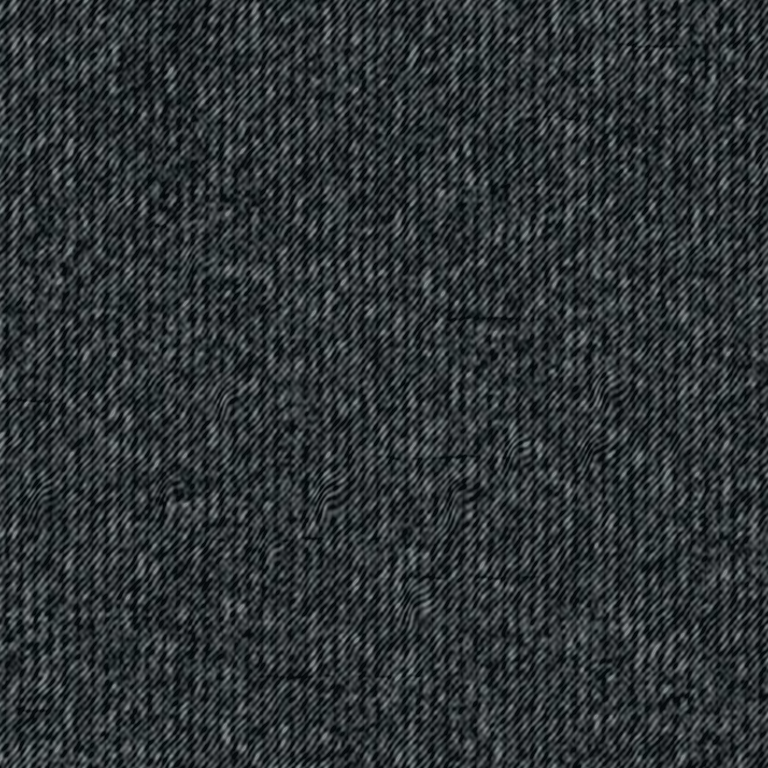
Give the GLSL for this texture, as a WebGL 2 fragment shader.

```glsl
#version 300 es
precision highp float;
// Dark charcoal denim: fine diagonal twill threads broken up by upright ribs.
// Noise varies each stitch and lump; hashed loops scatter bent patches and snags.
uniform vec2 u_resolution;
out vec4 outColor;

const float TAU = 6.2831853;
const vec2 TWILL = vec2(108.0, -86.0); // diagonal threads across and down
const float RIBS = 54.0;               // vertical ribs across, two threads each
const vec3 SHADOW = vec3(0.020, 0.036, 0.048);
const vec3 THREAD = vec3(0.425, 0.442, 0.452);
const vec3 GREEN_TINT = vec3(-0.010, 0.005, 0.001);

float hash(vec2 p) {
    vec3 q = fract(vec3(p.xyx) * 0.1031);
    q += dot(q, q.yzx + 33.33);
    return fract((q.x + q.y) * q.z);
}

float noise(vec2 p) {
    vec2 cell = floor(p);
    vec2 f = fract(p);
    f = f * f * (3.0 - 2.0 * f);
    float low = mix(hash(cell), hash(cell + vec2(1.0, 0.0)), f.x);
    float high = mix(hash(cell + vec2(0.0, 1.0)), hash(cell + 1.0), f.x);
    return mix(low, high, f.y);
}

// Noise centred on zero
float vary(vec2 p, float amount) {
    return (noise(p) - 0.5) * amount;
}

float wave(float phase) {
    return cos(TAU * phase);
}

// Phase shift that bends the threads inside scattered oval patches
float bentPatches(vec2 uv, int count) {
    float bend = 0.0;
    for (int i = 0; i < count; i++) {
        float id = float(i) + 1.0;
        float height = hash(vec2(id, 7.0));
        vec2 center = vec2(hash(vec2(id, 3.0)), mix(0.1, 0.85, height * height));
        vec2 d = (uv - center) / vec2(0.014, 0.030);
        bend += mix(0.7, 1.6, hash(vec2(id, 11.0))) * exp(-dot(d, d));
    }
    return bend;
}

// Thin, broken horizontal creases of limited length
float snags(vec2 uv, int count) {
    float dark = 0.0;
    for (int i = 0; i < count; i++) {
        float id = float(i) + 1.0;
        vec2 center = vec2(hash(vec2(id, 19.0)), (id - 0.5 + vary(vec2(id, 23.0), 0.8)) / float(count));
        float reach = mix(0.03, 0.2, hash(vec2(id, 29.0)));
        float span = 1.0 - smoothstep(reach * 0.4, reach, abs(uv.x - center.x));
        float offset = (uv.y - center.y + vary(vec2(uv.x * RIBS, id), 0.005)) / 0.002;
        float broken = smoothstep(0.3, 0.7, noise(vec2(uv.x * 70.0, id)));
        dark += span * broken * exp(-offset * offset);
    }
    return dark;
}

// Brightness of the woven surface, from gap (0) to lit thread (1)
float weave(vec2 uv) {
    float diagonal = dot(uv, TWILL) + bentPatches(uv, 11);
    diagonal += vary(uv * vec2(RIBS, 44.0), 0.5);
    float rib = uv.x * RIBS + vary(uv * vec2(14.0, 30.0), 0.3);
    float crest = 0.5 + 0.5 * wave(rib);

    // Threads lose their order in some zones and turn to loose grain
    float disorder = smoothstep(0.5, 0.85, noise(uv * vec2(13.0, 11.0)));
    float lump = noise(vec2(rib, uv.y * 76.0));
    float threadStrength = mix(0.30, 0.22, disorder) + (lump - 0.5) * 0.2;
    float tone = 0.375 + threadStrength * wave(diagonal);
    tone += vary(uv * vec2(215.0, 180.0), mix(0.42, 0.62, disorder));

    // Ribs: narrow dark gaps between lit crests
    tone += 0.36 * (sqrt(crest) - 0.62);

    // Short lumps ride on the ribs, and each stitch has its own shade
    tone += crest * ((lump - 0.5) * 0.32 + 0.22 * smoothstep(0.72, 0.95, lump));
    tone += vary(vec2(diagonal, uv.y * 120.0), 0.42);

    // Faint uneven dye
    tone += vary(uv * 4.0, 0.05);
    return tone - 0.35 * snags(uv, 11);
}

void main() {
    vec2 uv = gl_FragCoord.xy / u_resolution;
    float tone = clamp(weave(uv), 0.0, 1.2);
    vec3 color = mix(SHADOW, THREAD, tone);
    color += GREEN_TINT * smoothstep(0.45, 0.8, noise(uv * vec2(RIBS, 40.0)));
    outColor = vec4(color, 1.0);
}
```
